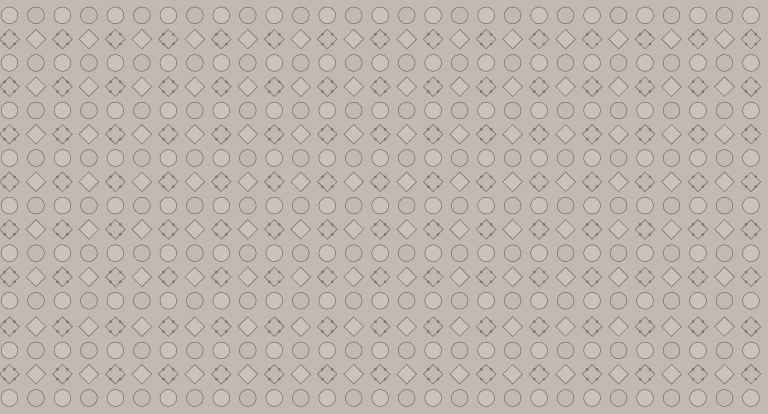
Write a WebGL 2 fragment shader that draws this pattern.

```glsl
#version 300 es
precision highp float;
// Alternating rows of thin-outlined circles and diamonds on warm grey.

uniform vec2 u_resolution;
out vec4 fragColor;

const float COLUMNS = 29.0;        // one unit is one column pitch
const float ROWS = 17.0;
const float ROW_PITCH = 0.898;
const vec2 FIRST_CENTER = vec2(0.357, 0.58);
const float SEAM_Y = 11.8;         // the lower rows sit slightly further down
const float SEAM_GAP = 0.08;
const float CIRCLE_RADIUS = 0.313;
const float DIAMOND_RADIUS = 0.37;
const float BEAD_RADIUS = 0.036;
const float HALF_LINE = 0.0088;

const vec3 GROUND = vec3(0.765, 0.725, 0.705);
const vec3 PALE = vec3(0.80, 0.76, 0.74);
const vec3 LINE = vec3(0.34, 0.28, 0.26);

float circleDistance(vec2 p, float radius) {
  return length(p) - radius;
}

float diamondDistance(vec2 p, float radius) {
  return (abs(p.x) + abs(p.y) - radius) * 0.70711;
}

// Share of a pixel that lies inside the shape
float coverage(float d, float pixel) {
  return clamp(0.5 - d / pixel, 0.0, 1.0);
}

// Share of a pixel covered by a line along the shape's edge
float outline(float d, float halfWidth, float pixel) {
  return coverage(d - halfWidth, pixel) - coverage(d + halfWidth, pixel);
}

vec3 drawShape(vec3 color, float d, vec3 fill, float pixel) {
  color = mix(color, fill, coverage(d, pixel));
  return mix(color, LINE, outline(d, HALF_LINE, pixel));
}

void main() {
  float pixel = COLUMNS / u_resolution.x;
  vec2 p = vec2(gl_FragCoord.x, u_resolution.y - gl_FragCoord.y) * pixel;
  p.y -= SEAM_GAP * step(SEAM_Y, p.y);

  // Cell index and position relative to the cell centre
  vec2 pitch = vec2(1.0, ROW_PITCH);
  vec2 cell = floor((p - FIRST_CENTER) / pitch + 0.5);
  vec2 q = p - FIRST_CENTER - cell * pitch;
  bool oddColumn = mod(cell.x, 2.0) > 0.5;
  bool oddRow = mod(cell.y, 2.0) > 0.5;

  vec3 color = GROUND;
  if (cell.y >= 0.0 && cell.y < ROWS && cell.x < COLUMNS) {
    if (!oddRow) {
      // Circles: pale, then empty
      vec3 fill = oddColumn ? GROUND : PALE;
      color = drawShape(color, circleDistance(q, CIRCLE_RADIUS), fill, pixel);
    } else {
      // Diamonds: beaded and empty, then plain and pale
      vec3 fill = oddColumn ? PALE : GROUND;
      color = drawShape(color, diamondDistance(q, DIAMOND_RADIUS), fill, pixel);
      if (!oddColumn) {
        // Small rings astride the middle of each side; the side runs through them
        vec2 bead = abs(q) - 0.5 * DIAMOND_RADIUS;
        float ring = outline(circleDistance(bead, BEAD_RADIUS), HALF_LINE, pixel);
        color = mix(color, LINE, ring);
      }
    }
  }
  fragColor = vec4(color, 1.0);
}
```
